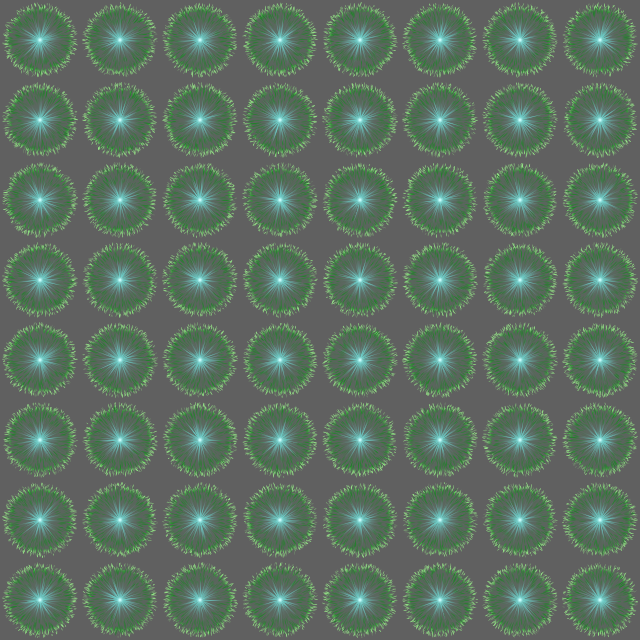
Give the GLSL for this pattern, as a three.js fragment shader.

```glsl
// An 8 by 8 grid of round, hairy blossoms on flat grey. Each is built in polar
// coordinates: sparse layers of fine tapering strands, dark green in the body
// and pale green at the rim, over long thin cyan rays and a small bright core.
varying vec2 vUv;

const float TAU = 6.2831853;

float hash(vec3 p) {
  return fract(sin(dot(p, vec3(12.9898, 78.233, 37.719))) * 43758.5453);
}

// Coverage of one strand that tapers to a point at both ends.
float taper(float side, float along, float halfWidth, float pixel) {
  float w = halfWidth * max(0.0, 4.0 * along * (1.0 - along));
  return clamp((w - side) / pixel + 0.5, 0.0, 1.0)
       - clamp((-w - side) / pixel + 0.5, 0.0, 1.0);
}

// One ring of strands, one per angular sector, between two radii.
float strands(vec2 polar, float count, vec3 seed, vec2 band, float size,
              float lean, float halfWidth, float pixel) {
  float turn = polar.x * count;
  vec3 key = seed + vec3(0.0, 0.0, mod(floor(turn), count) * 0.37);
  float len = size * mix(0.6, 1.3, hash(key + 1.7));
  float start = mix(band.x, band.y - len, hash(key + 3.1));
  float along = (polar.y - start) / len;
  float offset = fract(turn) - 0.5 - 0.5 * (hash(key + 5.3) - 0.5);
  float side = offset * TAU * polar.y / count;
  side += (along - 0.5) * len * lean * (hash(key + 7.9) - 0.5);
  float strength = hash(key + 9.2);
  return taper(side, along, halfWidth, pixel) * mix(0.15, 1.0, strength);
}

void main() {
  vec2 grid = vUv * 8.0;
  vec2 cell = floor(grid);
  vec2 p = fract(grid) - 0.5;
  float pixel = max(fwidth(vUv.x) * 8.0, 0.0001);
  float r = length(p);
  float angle = atan(p.y, p.x + 0.000001) / TAU + 0.5;

  // Grey ground with a faint green body and a faint teal halo
  vec3 color = vec3(0.376);
  float body = 1.0 - smoothstep(0.34, 0.46, r);
  color = mix(color, vec3(0.34, 0.41, 0.355), 0.6 * body);
  color = mix(color, vec3(0.38, 0.5, 0.48), 0.5 * exp(-r * r / 0.02));

  // Fine dark green body strands, strongest towards the rim
  for (int i = 0; i < 6; i++) {
    float layer = float(i);
    vec3 seed = vec3(cell, layer + 11.0);
    vec2 polar = vec2(fract(angle + hash(seed)), r);
    float a = strands(polar, 47.0 + 3.0 * layer, seed, vec2(0.16, 0.455),
                      0.09, 0.3, 0.0046, pixel);
    color = mix(color, vec3(0.08, 0.53, 0.12), 0.85 * a * smoothstep(0.1, 0.36, r));
  }

  // Short pale flecks leaning either way around the rim
  for (int i = 0; i < 7; i++) {
    float layer = float(i);
    vec3 seed = vec3(cell, layer + 31.0);
    vec2 polar = vec2(fract(angle + hash(seed)), r);
    float a = strands(polar, 46.0 + 3.0 * layer, seed, vec2(0.335, 0.482),
                      0.052, 0.8, 0.0046, pixel);
    vec3 tip = mix(vec3(0.16, 0.62, 0.18), vec3(0.6, 0.94, 0.54),
                   smoothstep(0.35, 0.42, r));
    color = mix(color, tip, a);
  }

  // Thin cyan rays of uneven length, bending slightly from the centre
  for (int i = 0; i < 6; i++) {
    float layer = float(i);
    vec3 seed = vec3(cell, layer + 51.0);
    float count = 15.0 + 3.0 * layer;
    float turn = fract(angle + hash(seed)) * count;
    vec3 key = seed + vec3(0.0, 0.0, floor(turn) * 0.37);
    float len = mix(0.1, 0.4, hash(key + 2.3));
    float offset = fract(turn) - 0.5 - 0.5 * (hash(key + 4.1) - 0.5);
    float side = offset * TAU * r / count + 0.4 * r * r * (hash(key + 6.7) - 0.5);
    float a = taper(side, 0.5 + 0.5 * r / len, 0.0044, pixel);
    a *= (1.0 - smoothstep(0.3 * len, len, r)) * mix(0.2, 1.0, hash(key + 8.5));
    color = mix(color, vec3(0.43, 0.83, 0.81), 0.75 * a);
  }

  // Small bright core
  color = mix(color, vec3(0.82, 1.0, 1.0), exp(-r * r / 0.0007));
  gl_FragColor = vec4(color, 1.0);
}
```
